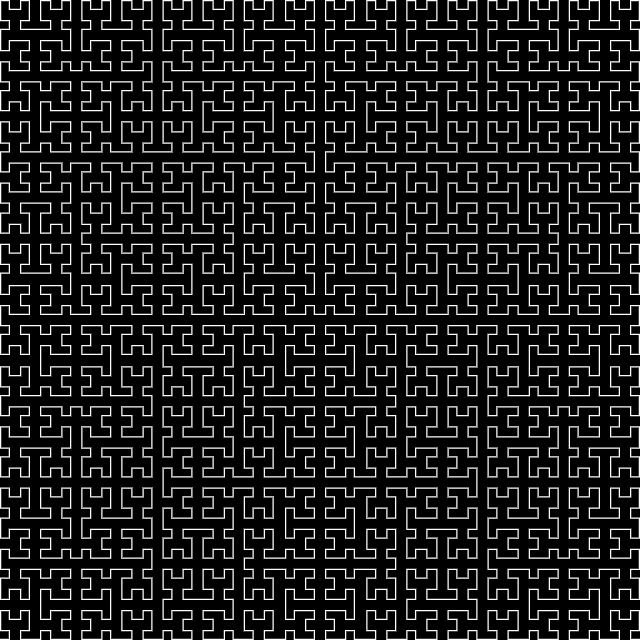
A WebGL 1 fragment shader for this pattern:

```glsl
precision highp float;

uniform vec2 u_resolution;

const int CURVE_ORDER = 6;
const float GRID_SIZE = 64.0;
const float SNAP_STEPS = 512.0;
const float LINE_WIDTH = 1.0 / SNAP_STEPS;
const float PAIR_INSET = 0.45 / SNAP_STEPS;
const vec3 BACKGROUND = vec3(0.0);
const vec3 INK = vec3(1.0);

// Position of a grid cell along the Hilbert curve, counted from the lower left
float hilbertIndex(vec2 cell) {
    float index = 0.0;
    float side = GRID_SIZE;
    for (int level = 0; level < CURVE_ORDER; level++) {
        side *= 0.5;
        vec2 quadrant = step(vec2(side), cell);
        float visit = mix(quadrant.y, 3.0 - quadrant.y, quadrant.x);
        index += side * side * visit;
        cell -= side * quadrant;
        if (quadrant.y < 0.5) {
            if (quadrant.x > 0.5) cell = side - 1.0 - cell;
            cell = cell.yx;
        }
    }
    return index;
}

// Canvas position of a node: drawn towards its 2 by 2 block, then snapped
vec2 nodePosition(vec2 cell, float inset, float steps) {
    vec2 inward = 1.0 - 2.0 * mod(cell, 2.0);
    vec2 position = cell / (GRID_SIZE - 1.0) + inset * inward;
    return (floor(position * steps) + 0.5) / steps;
}

// Distance with square caps, so that corners stay sharp
float segmentDistance(vec2 p, vec2 a, vec2 b) {
    vec2 ab = b - a;
    float t = clamp(dot(p - a, ab) / dot(ab, ab), 0.0, 1.0);
    vec2 offset = abs(p - a - t * ab);
    return max(offset.x, offset.y);
}

bool insideGrid(vec2 cell) {
    return all(greaterThanEqual(cell, vec2(0.0)))
        && all(lessThan(cell, vec2(GRID_SIZE)));
}

// Distance to the curve links that leave the nearest node
float curveDistance(vec2 p, float inset, float steps) {
    vec2 cell = clamp(floor(p * (GRID_SIZE - 1.0) + 0.5), 0.0, GRID_SIZE - 1.0);
    vec2 node = nodePosition(cell, inset, steps);
    float index = hilbertIndex(cell);
    float nearest = 1.0;
    vec2 direction = vec2(1.0, 0.0);
    for (int i = 0; i < 4; i++) {
        vec2 neighbour = cell + direction;
        if (insideGrid(neighbour) && abs(hilbertIndex(neighbour) - index) < 1.5) {
            vec2 end = nodePosition(neighbour, inset, steps);
            nearest = min(nearest, segmentDistance(p, node, end));
        }
        direction = vec2(-direction.y, direction.x);
    }
    return nearest;
}

// Antialiased stroke
float strokeCoverage(float dist, float width, float pixel) {
    return clamp((0.5 * width - dist) / pixel + 0.5, 0.0, 1.0);
}

void main() {
    float canvasSize = min(u_resolution.x, u_resolution.y);
    vec2 p = gl_FragCoord.xy / canvasSize;
    float dist = curveDistance(p, PAIR_INSET, SNAP_STEPS);
    float ink = strokeCoverage(dist, LINE_WIDTH, 1.0 / canvasSize);
    gl_FragColor = vec4(mix(BACKGROUND, INK, ink), 1.0);
}
```
